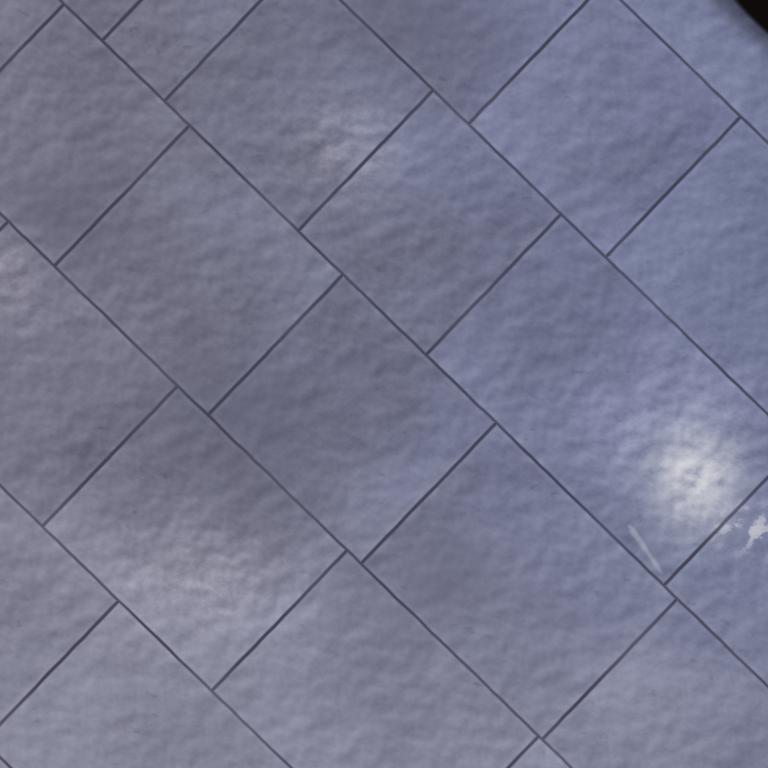
Reproduce this texture procedurally as a three.js fragment shader.

```glsl
// Blue-grey slate floor tiles laid on the diagonal in staggered courses, with thin dark joints.
// Oblique coordinates give course and joint; gradient noise adds stone relief, clouding and wear,
// then soft pools of shade, sheen and one wet glare light the floor.
varying vec2 vUv;

const vec3 GREY  = vec3(0.450, 0.447, 0.518);
const vec3 BLUE  = vec3(0.450, 0.475, 0.592);
const vec3 PALE  = vec3(0.540, 0.543, 0.615);
const vec3 SHADE = vec3(0.34, 0.34, 0.42);
const vec3 JOINT = vec3(0.25, 0.25, 0.32);
const vec3 GLARE = vec3(0.84, 0.84, 0.85);
const vec3 EDGE  = vec3(0.06, 0.045, 0.045);

const float COURSE_SLOPE = 0.97;    // fall of the courses, left to right
const float JOINT_SLOPE  = 1.04;    // rise of the cross joints
const float COURSE_STEP  = 0.354;   // vertical spacing of the courses
const float COURSE_START = -0.784;  // vertical offset of course 0
const float HALF_WIDTH   = 0.0021;  // half a joint
const float SOFT         = 0.0013;  // edge smoothing
const float OFFCUT       = 0.191;   // extra joint of a narrow tile in course 1
const float OMITTED      = 3.0;     // joint left out for a double tile in course 1
const float RELIEF       = 0.085;   // strength of the stone surface

// Each course: first joint, tile length, growth of length, alternating shift
const vec4 COURSE_0 = vec4(0.796, 0.320, 0.039, 0.0);
const vec4 COURSE_1 = vec4(0.354, 0.358, -0.0078, 0.0);
const vec4 COURSE_2 = vec4(0.0824, 0.3289, 0.0181, 0.0094);
const vec4 COURSE_3 = vec4(0.743, 0.4145, 0.029, 0.0);
const vec4 COURSE_4 = vec4(0.943, 0.456, 0.013, 0.0);
const vec4 COURSE_OUTER = vec4(0.50, 0.80, 0.0, 0.0);

float hash(vec2 p) {
  return fract(sin(dot(p, vec2(127.1, 311.7))) * 43758.5);
}

float gradNoise(vec2 p) {
  vec2 cell = floor(p), f = fract(p);
  vec2 w = f * f * f * (f * (f * 6.0 - 15.0) + 10.0);
  float v[4];
  for (int k = 0; k < 4; k++) {
    vec2 corner = vec2(mod(float(k), 2.0), floor(float(k) * 0.5));
    float a = 6.2832 * hash(cell + corner);
    v[k] = dot(vec2(cos(a), sin(a)), f - corner);
  }
  return mix(mix(v[0], v[1], w.x), mix(v[2], v[3], w.x), w.y);
}

float fbm(vec2 p) {
  float sum = 0.0, amp = 0.6;
  for (int k = 0; k < 5; k++) {
    sum += amp * gradNoise(p);
    p = mat2(1.6, 1.2, -1.2, 1.6) * p + 7.3;
    amp *= 0.55;
  }
  return sum;
}

// Soft round pool of light or shade
float pool(vec2 p, vec2 centre, vec2 radius) {
  vec2 d = (p - centre) / radius;
  return exp(-dot(d, d));
}

float segment(vec2 p, vec2 a, vec2 b) {
  vec2 d = b - a;
  return length(p - a - d * clamp(dot(p - a, d) / dot(d, d), 0.0, 1.0));
}

vec4 courseLayout(float row) {
  if (row < -0.5 || row > 4.5) return COURSE_OUTER;
  if (row < 0.5) return COURSE_0;
  if (row < 1.5) return COURSE_1;
  if (row < 2.5) return COURSE_2;
  return row < 3.5 ? COURSE_3 : COURSE_4;
}

void main() {
  vec2 p = vec2(vUv.x, 1.0 - vUv.y);  // y runs down the floor

  // Course lines and cross joints, with slightly uneven edges
  vec2 q = p + 0.0008 * vec2(gradNoise(p * 38.0), gradNoise(p * 38.0 + 9.0));
  float across = (q.y - COURSE_SLOPE * q.x - COURSE_START) / COURSE_STEP;
  float along = JOINT_SLOPE * q.x + q.y;
  float row = floor(across);
  float lineDist = (0.5 - abs(fract(across) - 0.5)) * COURSE_STEP / length(vec2(1.0, COURSE_SLOPE));
  vec4 course = courseLayout(row);
  float jointDist = 9.0, tile = 0.0;
  for (int k = -2; k < 6; k++) {
    float n = float(k);
    if (row == 1.0 && n == OMITTED) continue;
    float shift = course.w * (1.0 - 2.0 * mod(n, 2.0));
    float joint = course.x + n * (course.y + course.z * abs(n)) + shift;
    jointDist = min(jointDist, abs(along - joint));
    tile += step(joint, along);
  }
  if (row == 1.0) jointDist = min(jointDist, abs(along - OFFCUT));
  jointDist /= length(vec2(1.0, JOINT_SLOPE));

  // Stone: broad clouding, embossed grain and sparse scuffs, different in each tile
  float id = hash(vec2(row, tile) + 3.7);
  vec2 s = p + 5.0 * vec2(id, fract(id * 17.0));
  float cloud = fbm(s * 4.5);
  vec2 grainPos = vec2(s.x + 0.3 * s.y, s.y * 1.25 - 0.1 * s.x) * 30.0;
  float grain = fbm(grainPos) - fbm(grainPos + vec2(0.25, 0.30));
  float scuffs = smoothstep(0.20, 0.50, fbm(vec2(s.x + s.y, 1.8 * (s.y - 0.4 * s.x)) * 30.0));
  scuffs *= smoothstep(-0.05, 0.25, fbm(s * 7.0 + 4.0));
  vec3 col = mix(GREY, BLUE, smoothstep(0.12, 0.95, p.x + 0.35 * cloud));
  col = mix(col, PALE, smoothstep(0.55, 1.0, p.y - 0.2 * p.x + 0.15 * cloud + 0.14) * 0.75);
  col += 0.085 * cloud + 0.02 * (id - 0.5) + RELIEF * grain - 0.055 * scuffs;
  col += 0.014 * gradNoise(s * 140.0);

  // Broad shade and sheen
  float shade = pool(p, vec2(0.30, 0.54), vec2(0.11, 0.08)) + pool(p, vec2(0.58, 0.76), vec2(0.09, 0.07))
    + pool(p, vec2(0.55, 0.03), vec2(0.11, 0.08)) + pool(p, vec2(0.07, 0.28), vec2(0.09, 0.06))
    + 0.6 * pool(p, vec2(0.33, 0.66), vec2(0.07, 0.05));
  float sheen = pool(p, vec2(0.45, 0.19), vec2(0.07, 0.07)) + pool(p, vec2(0.27, 0.75), vec2(0.11, 0.07))
    + pool(p, vec2(0.0, 0.35), vec2(0.06, 0.07)) + 0.7 * pool(p, vec2(0.88, 0.57), vec2(0.12, 0.11));
  col = mix(col, SHADE, 0.42 * min(shade, 1.0) * (0.9 + cloud));
  col += vec3(0.07, 0.066, 0.06) * sheen * (1.0 + 1.2 * grain);

  // Wet glare, lightly broken by the relief, with a streak and sparkles
  float glare = 0.75 * pool(p, vec2(0.907, 0.625), vec2(0.055, 0.062)) * (1.0 + 0.9 * grain + 0.5 * cloud);
  float streak = segment(p, vec2(0.820, 0.685), vec2(0.861, 0.745)) + 0.005 * gradNoise(p * 45.0);
  glare += 0.32 * (1.0 - smoothstep(0.0, 0.006, streak));
  glare += 0.6 * pool(p, vec2(0.98, 0.69), vec2(0.04, 0.025)) * smoothstep(0.0, 0.25, grain);
  col = mix(col, GLARE, clamp(glare, 0.0, 0.92));

  // Joints: worn grout, fainter along the courses, with a faint pale lip
  float wear = 0.88 + 0.5 * gradNoise(p * 9.0);
  float seam = min(lineDist + 0.0004, jointDist);
  col += 0.02 * (1.0 - smoothstep(0.0, 0.003, abs(seam - 0.0055))) * wear;
  float grout = 1.0 - smoothstep(HALF_WIDTH - SOFT, HALF_WIDTH + SOFT, seam);
  wear *= lineDist < jointDist ? 0.9 : 1.0;
  col = mix(col, JOINT, grout * clamp(wear, 0.5, 0.95));

  // Dark rounded edge in the upper right corner
  float corner = p.x - p.y - 0.957 + 4.0 * p.y * (0.045 - p.y);
  col *= 1.0 - 0.35 * smoothstep(-0.05, 0.0, corner);
  col = mix(col, EDGE, smoothstep(-0.006, 0.006, corner));

  gl_FragColor = vec4(clamp(col, 0.0, 1.0), 1.0);
}
```
